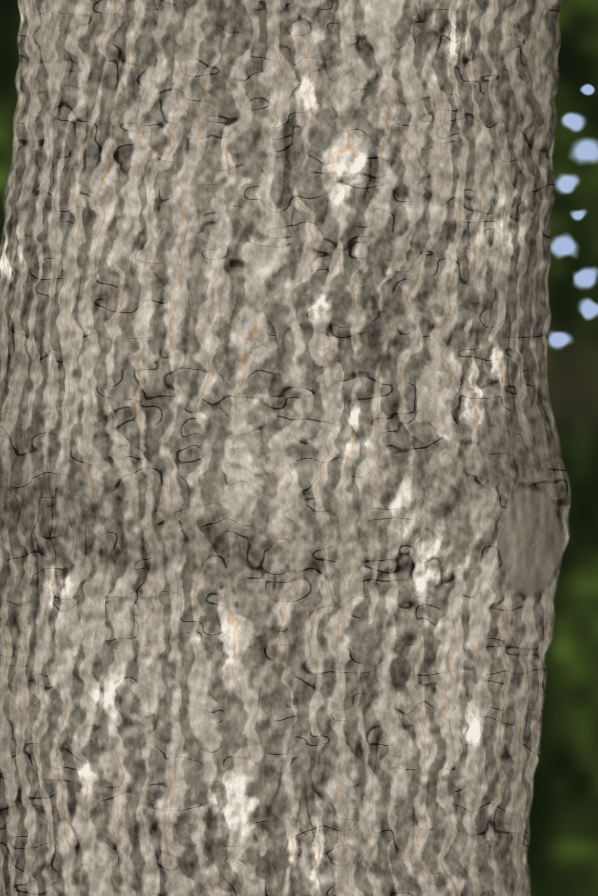
Write a WebGL 2 fragment shader that draws this texture.

```glsl
#version 300 es
precision highp float;
// Sunlit tree trunk before blurred foliage. Pale broken strips follow warped
// columns wrapped round a cylinder; ridged noise cuts cracks and furrows, and
// scattered soft spots add dappled sun.
uniform vec2 u_resolution;
out vec4 fragColor;

float hash(vec2 p) {
  return fract(sin(dot(p, vec2(127.1, 311.7))) * 43758.5453);
}

float noise(vec2 p) {
  vec2 i = floor(p), f = fract(p);
  f = f * f * (3.0 - 2.0 * f);
  return mix(mix(hash(i), hash(i + vec2(1, 0)), f.x),
             mix(hash(i + vec2(0, 1)), hash(i + vec2(1, 1)), f.x), f.y);
}

float fbm(vec2 p) {
  float sum = 0.0, amp = 0.53;
  for (int i = 0; i < 4; i++) {
    sum += amp * noise(p);
    p = mat2(1.6, 1.2, -1.2, 1.6) * p + 7.3;
    amp *= 0.5;
  }
  return sum;
}

// Thin line along the middle contour of a noise field
float crackLine(vec2 p, float width) {
  return 1.0 - smoothstep(0.0, width, abs(noise(p) - 0.5));
}

// Blurred leaves with discs of sky
vec3 foliage(vec2 p) {
  float leaf = 0.65 * noise(p * vec2(22.0, 15.0)) + 0.35 * noise(p * 40.0);
  vec3 col = mix(vec3(0.07, 0.10, 0.05), vec3(0.23, 0.29, 0.12), leaf * leaf * 1.5);
  col = mix(col, vec3(0.24, 0.21, 0.17), 0.6 * smoothstep(0.1, 0.0, abs(p.y - 0.57)));
  for (int i = 0; i < 9; i++) {
    float k = float(i);
    vec2 c = vec2(0.62 + 0.05 * hash(vec2(k, 3.0)), 0.62 + 0.035 * k);
    float r = 0.007 + 0.012 * hash(vec2(k, 8.0));
    float d = length((p - c) * vec2(0.8, 1.0)) + 0.006 * (noise(p * 90.0) - 0.5);
    col = mix(col, vec3(0.72, 0.80, 0.96), 0.9 * smoothstep(r, r * 0.45, d));
  }
  return col;
}

// Patches of direct light, ragged and taller than wide
float dapples(vec2 p) {
  float sun = 0.0;
  vec2 ragged = p + 0.025 * (vec2(fbm(p * 45.0), fbm(p * 45.0 + 31.0)) - 0.5);
  for (int i = 0; i < 19; i++) {
    float k = float(i);
    vec2 c = vec2(0.57 * hash(vec2(k, 1.7)), fract(k * 0.618 + 0.1));
    float r = mix(0.014, 0.03, hash(vec2(k, 5.1)));
    float d = length((ragged - c) * vec2(1.0, 0.6)) / r;
    sun = max(sun, smoothstep(1.15, 0.45, d) * mix(0.6, 1.0, hash(vec2(k, 9.4))));
  }
  return sun;
}

vec3 bark(vec2 p, float side) {
  // Swollen fold running across the trunk
  float foldY = 0.395 + 0.09 * smoothstep(0.38, 0.63, p.x)
              + 0.045 * smoothstep(0.2, 0.0, p.x) + 0.03 * (noise(p * 13.0) - 0.5);
  float d = p.y - foldY;
  float fold = exp(-d * d / 0.0016) * mix(0.55, 1.0, smoothstep(0.1, 0.33, abs(p.x - 0.28)));

  // Columns of pale inner bark with ragged edges
  float turn = asin(clamp(side, -1.0, 1.0) * 0.9);
  float u = turn * 9.5 + 1.5 * (noise(p * vec2(9.0, 5.0)) - 0.5)
          + 0.7 * (noise(p * vec2(22.0, 24.0)) - 0.5)
          + 0.3 * (noise(p * 75.0) - 0.5) + fold * 0.5 * sin(p.x * 30.0);
  float across = abs(fract(u) - 0.5);
  float width = 0.52 * noise(vec2(floor(u) * 7.3, p.y * 11.0 + u * 0.3)) - 0.01;
  float jag = 0.5 * (fbm(p * vec2(75.0, 60.0)) - 0.5);
  float pale = smoothstep(0.09, -0.09, across + jag - width) * (1.0 - 0.75 * fold);
  float seam = smoothstep(0.055, 0.0, across) * smoothstep(0.35, 0.65, noise(p * vec2(30.0, 18.0)));

  // Rough relief lit from the upper left
  vec2 q = vec2(turn * 24.0, p.y * 48.0);
  float relief = fbm(q) - fbm(q + vec2(0.28, -0.32));
  float grain = fbm(p * vec2(150.0, 115.0)) - 0.5;

  // Short cross cracks on the ridges and long furrows beside them
  vec2 bend = vec2(0.0, 0.012 * noise(p * 55.0));
  float crack = crackLine((p + bend) * vec2(42.0, 72.0), 0.075)
              * smoothstep(0.42, 0.62, noise(p * vec2(38.0, 45.0) + 19.0));
  float furrow = crackLine(vec2(turn * 15.0 + 0.9 * noise(p * 40.0), p.y * 15.0), 0.1)
               * smoothstep(0.3, 0.65, noise(p * vec2(20.0, 28.0) + 5.0));

  float tone = 0.435 + 0.19 * pale + 0.42 * relief + 0.27 * grain
             + 0.10 * (noise(p * vec2(7.0, 5.0)) - 0.5);
  tone -= crack * mix(0.21, 0.08, pale) + 0.12 * furrow * (1.0 - 0.6 * pale) + 0.06 * fold;

  // Smooth oval scar with a dark rim
  float oval = length((p - vec2(0.592, 0.395)) / vec2(0.036, 0.062)) + 0.15 * (noise(p * 50.0) - 0.5);
  float scarTone = 0.48 + 0.15 * (noise(p * vec2(190.0, 40.0)) - 0.5) + 0.10 * grain;
  tone = mix(tone, scarTone, 0.85 * smoothstep(1.05, 0.88, oval));
  tone -= 0.09 * smoothstep(0.12, 0.0, abs(oval - 1.0));

  tone *= 1.03 - 0.28 * smoothstep(0.65, 1.0, side) - 0.16 * smoothstep(0.7, 1.0, -side);
  tone += dapples(p) * (0.13 + 0.17 * pale + 0.5 * relief);
  tone = clamp(tone, 0.10, 0.93);
  vec3 col = tone * mix(vec3(1.09, 1.0, 0.84), vec3(1.02, 1.0, 0.96), tone);
  return mix(col, col * vec3(0.98, 0.82, 0.66), 0.65 * seam * pale);
}

void main() {
  vec2 p = gl_FragCoord.xy / u_resolution.y;
  // Trunk outline, swelling on the right at the fold
  float wobble = 0.006 * (noise(vec2(p.y * 45.0, 2.0)) - 0.5);
  float left = -0.025 + 0.048 * smoothstep(0.45, 1.0, p.y) + wobble;
  float right = 0.59 + 0.028 * smoothstep(0.0, 0.4, p.y) + 0.012 * smoothstep(0.6, 1.0, p.y)
              - 0.006 * smoothstep(0.45, 0.6, p.y)
              + 0.018 * exp(-pow((p.y - 0.43) / 0.085, 2.0)) - wobble;
  float side = 2.0 * (p.x - left) / (right - left) - 1.0;
  float trunk = smoothstep(-0.002, 0.002, min(p.x - left, right - p.x));
  fragColor = vec4(mix(foliage(p), bark(p, side), trunk), 1.0);
}
```
